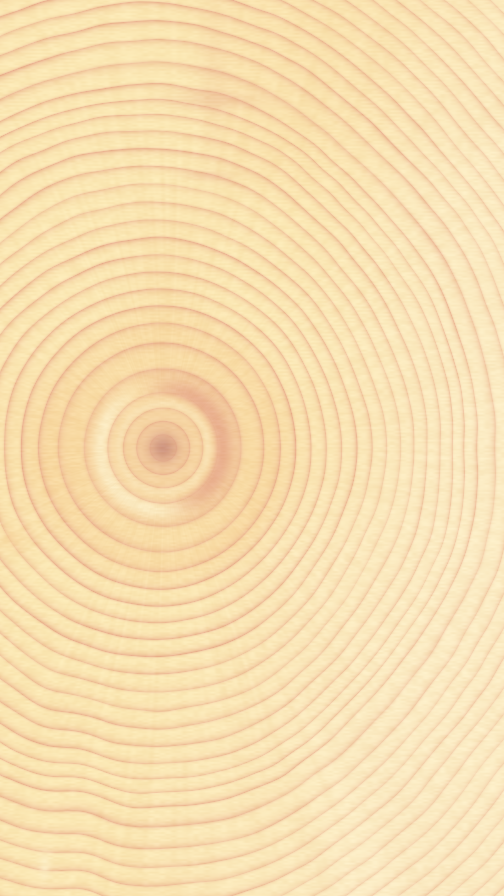
Write a Shadertoy shader that draws this texture.

```glsl
// Pale softwood cross-section: growth rings around an off-centre pith.
#define PITH_X 0.324
#define RING_STEP 0.0352
#define RIGHT_SQUEEZE 0.20
#define WOBBLE 0.016
#define LATE_WIDTH 0.14
#define EDGE_WIDTH 0.05
#define GRAIN 0.040
#define CREAM vec3(0.984, 0.910, 0.706)
#define PALE vec3(0.986, 0.925, 0.768)
#define TAN vec3(0.968, 0.825, 0.600)
#define ROSE vec3(0.910, 0.675, 0.550)
#define HEART vec3(0.800, 0.570, 0.490)

float hash(vec2 p) {
    return fract(sin(dot(p, vec2(127.1, 311.7))) * 43758.5453);
}

float noise(vec2 p) {
    vec2 i = floor(p), f = fract(p);
    f = f * f * (3.0 - 2.0 * f);
    return mix(mix(hash(i), hash(i + vec2(1, 0)), f.x),
               mix(hash(i + vec2(0, 1)), hash(i + vec2(1, 1)), f.x), f.y);
}

float bell(float x, float centre, float width) {
    float t = (x - centre) / width;
    return exp(-t * t);
}

float spot(vec2 p, vec2 centre, vec2 size) {
    vec2 t = (p - centre) / size;
    return exp(-dot(t, t));
}

// Radius corrected for growth that is narrower on the right.
float growthRadius(vec2 p) {
    float r = length(p);
    float rightward = smoothstep(-0.1, 1.0, p.x / max(r, 1e-4));
    float g = r + max(r - 0.174, 0.0) * RIGHT_SQUEEZE * rightward;
    float outer = smoothstep(0.05, 0.6, r);
    g += WOBBLE * (0.25 + outer) * (noise(p * 5.0 + 13.0) - 0.5);
    g += 0.005 * outer * (noise(p * 17.0 + 5.0) - 0.5);
    // Inward dent at lower left
    g += 0.022 * bell(p.x, -0.16, 0.06) * smoothstep(0.25, 0.75, -p.y);
    return g;
}

// Ring count: tight at the pith, wide just outside it, then even.
float ringCount(float g) {
    return g / RING_STEP + 0.90 * bell(g, 0.108, 0.074)
         + 0.5 * bell(g, 0.727, 0.056);
}

void mainImage(out vec4 fragColor, in vec2 fragCoord) {
    vec2 uv = fragCoord / iResolution.x;
    vec2 p = uv - vec2(PITH_X, 0.5 * iResolution.y / iResolution.x);
    float r = length(p);
    vec2 dir = p / max(r, 1e-4);
    float g = growthRadius(p);

    // Ground tone, paler toward the right and lower right
    float pale = smoothstep(0.15, 0.75, p.x - 0.25 * p.y + 0.15 * noise(p * 4.0));
    vec3 col = mix(CREAM, PALE, pale);
    float warm = 0.48 * (1.0 - smoothstep(0.14, 0.33, r));
    warm += 0.30 * bell(g, 0.235, 0.035) * (0.4 + 0.6 * noise(p * 6.0));
    warm += 0.22 * smoothstep(0.3, 0.9, noise(p * vec2(5.0, 3.0) + 31.0)) * (1.0 - pale);
    col = mix(col, TAN, clamp(warm, 0.0, 1.0));

    // Bright crescent on the left of the inner rings
    float leftLow = smoothstep(-0.3, 0.7, dot(dir, normalize(vec2(-1.0, -0.5))));
    col = mix(col, PALE, 0.9 * leftLow * bell(r, 0.125, 0.018));
    col = mix(col, PALE, 0.45 * bell(r, 0.088, 0.008));

    // Rings: slow darkening outward, then a crisp outer edge
    float n = ringCount(g);
    float f = fract(n);
    float id = floor(n + 0.5);
    float line = max(exp(-(1.0 - f) / LATE_WIDTH), exp(-f / EDGE_WIDTH));
    float strength = mix(0.58, 0.88, hash(vec2(id, 7.0)));
    strength *= 0.72 + 0.50 * noise(p * 8.0 + id);
    strength *= 1.0 - 0.38 * pale;
    // One darker growth zone sweeping over the top to the right
    float sweep = bell(r, 0.85 - 0.27 * dir.x * dir.x, 0.025);
    strength += 0.25 * sweep * smoothstep(-0.3, 0.1, p.y);
    strength *= smoothstep(0.3, 1.0, id);
    col = mix(col, ROSE, clamp(line * strength, 0.0, 1.0));
    col = mix(col, TAN, 0.10 * smoothstep(0.4, 1.0, f) * (1.0 - 0.6 * pale));

    // Rose band to the right of the pith
    float facing = smoothstep(-0.35, 0.75, dot(dir, normalize(vec2(1.0, 0.22))));
    float band = r < 0.116 ? bell(r, 0.116, 0.013) : bell(r, 0.116, 0.028);
    col = mix(col, ROSE, 0.92 * facing * band);

    // Dark pith with a soft halo
    col = mix(col, ROSE, 0.60 * bell(r, 0.0, 0.058));
    col = mix(col, HEART, 0.90 * bell(r, 0.0, 0.025));

    // Stains and a pale nick
    float stain = spot(p, vec2(0.10, 0.69), vec2(0.09, 0.018))
                + 0.8 * spot(p, vec2(0.09, 0.54), vec2(0.05, 0.010))
                + 0.4 * spot(p, vec2(0.10, 0.74), vec2(0.03, 0.14));
    col = mix(col, ROSE, 0.28 * stain);
    col = mix(col, TAN, 0.5 * spot(p, vec2(-0.30, -0.18), vec2(0.035, 0.025)));
    col = mix(col, PALE, 0.7 * spot(p, vec2(-0.235, -0.83), vec2(0.012, 0.03)));

    // Radial fibres and fine horizontal grain
    float fibre = noise(dir * 65.0 + r * 4.0) - 0.5;
    float grain = noise(uv * vec2(90.0, 280.0)) - 0.5;
    col += GRAIN * (0.6 * fibre * smoothstep(0.03, 0.2, r) + grain) * vec3(0.4, 0.8, 1.2);

    fragColor = vec4(clamp(col, 0.0, 1.0), 1.0);
}
```
